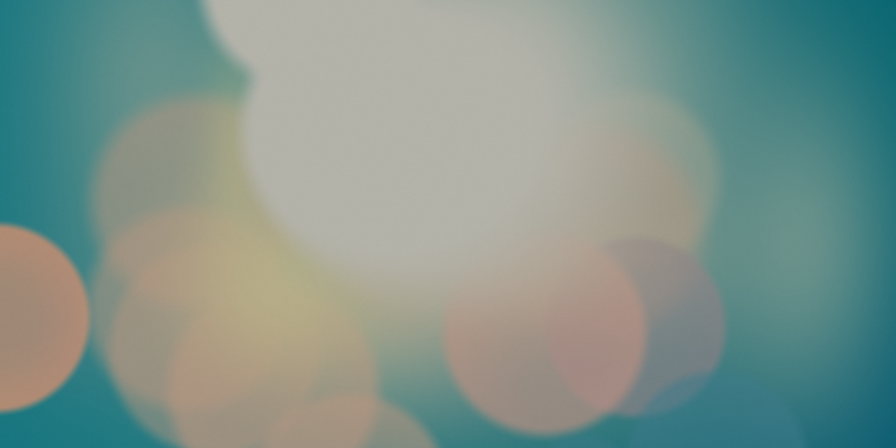
A Shadertoy shader for this background:

```glsl
const vec3 TEAL_LEFT   = vec3(0.08, 0.46, 0.50);
const vec3 TEAL_RIGHT  = vec3(0.01, 0.39, 0.44);
const vec3 DEEP_BLUE   = vec3(0.01, 0.34, 0.44);
const vec3 SAGE        = vec3(0.43, 0.58, 0.55);
const vec3 PALE        = vec3(0.705, 0.70, 0.665);
const vec3 PALE_GREEN  = vec3(0.62, 0.66, 0.61);
const vec3 SAND        = vec3(0.68, 0.64, 0.56);
const vec3 YELLOW      = vec3(0.72, 0.70, 0.53);
const vec3 ORANGE      = vec3(0.73, 0.55, 0.45);
const vec3 PEACH       = vec3(0.71, 0.58, 0.50);
const vec3 ROSE        = vec3(0.72, 0.56, 0.51);
const vec3 MAUVE       = vec3(0.54, 0.50, 0.52);
const vec3 BLUE        = vec3(0.24, 0.48, 0.54);
const float RIM_BOOST  = 0.12;
const float GRAIN      = 0.006;

float hash(vec2 p) {
    return fract(sin(dot(p, vec2(127.1, 311.7))) * 43758.5);
}

// Soft elliptical light
void glow(inout vec3 col, vec2 p, vec2 centre, vec2 size, vec3 tint, float strength) {
    vec2 q = (p - centre) / size;
    col = mix(col, tint, strength * exp(-dot(q, q)));
}

// Out-of-focus disc, slightly denser towards its rim
void disc(inout vec3 col, vec2 p, vec2 centre, float radius, float blur, vec3 tint, float strength) {
    float d = length(p - centre);
    float mask = 1.0 - smoothstep(radius - blur, radius + blur, d);
    float rim = RIM_BOOST * smoothstep(0.3, 1.0, d / radius);
    col = mix(col, tint, mask * strength * (1.0 - RIM_BOOST + rim));
}

// Large pale light: crisp on its left side, diffuse on its right
float paleMask(vec2 p) {
    float blur = mix(0.025, 0.20, smoothstep(0.5, 1.35, p.x));
    float body = (length((p - vec2(0.95, 0.71)) / vec2(0.41, 0.35)) - 1.0) * 0.37;
    float cap = length(p - vec2(0.69, 1.04)) - 0.24;
    float bodyMask = 1.0 - smoothstep(-blur, blur, body);
    float capMask = 1.0 - smoothstep(-0.03, 0.03, cap);
    return 1.0 - (1.0 - bodyMask) * (1.0 - capMask);
}

void mainImage(out vec4 fragColor, in vec2 fragCoord) {
    vec2 p = fragCoord / iResolution.xy * vec2(2.0, 1.0);

    // Teal base
    vec3 col = mix(TEAL_LEFT, TEAL_RIGHT, smoothstep(0.2, 1.9, p.x));
    glow(col, p, vec2(2.0, 0.0), vec2(0.40, 0.40), DEEP_BLUE, 0.8);

    // Broad background lights
    glow(col, p, vec2(0.34, 0.83), vec2(0.25, 0.42), SAGE, 0.85);
    glow(col, p, vec2(1.79, 0.46), vec2(0.22, 0.40), SAGE, 0.9);
    glow(col, p, vec2(1.46, 0.68), vec2(0.26, 0.55), SAGE, 0.75);
    glow(col, p, vec2(1.14, 0.88), vec2(0.36, 0.45), PALE_GREEN, 0.95);
    glow(col, p, vec2(0.88, 0.37), vec2(0.52, 0.34), SAND, 0.9);

    // Left cluster
    disc(col, p, vec2(-0.01, 0.29), 0.21, 0.012, ORANGE, 0.94);
    glow(col, p, vec2(0.13, 0.27), vec2(0.09, 0.15), MAUVE, 0.12);
    disc(col, p, vec2(0.44, 0.55), 0.235, 0.035, PEACH, 0.55);
    disc(col, p, vec2(0.42, 0.31), 0.225, 0.03, PEACH, 0.55);
    disc(col, p, vec2(0.48, 0.22), 0.235, 0.02, PEACH, 0.50);
    disc(col, p, vec2(0.61, 0.13), 0.235, 0.025, PEACH, 0.65);
    disc(col, p, vec2(0.78, -0.10), 0.22, 0.02, PEACH, 0.60);

    // Right cluster
    disc(col, p, vec2(1.41, 0.60), 0.195, 0.03, SAND, 0.42);
    disc(col, p, vec2(1.33, 0.48), 0.235, 0.04, PEACH, 0.45);
    disc(col, p, vec2(1.42, 0.27), 0.20, 0.015, MAUVE, 0.70);
    disc(col, p, vec2(1.216, 0.255), 0.226, 0.02, ROSE, 0.72);
    disc(col, p, vec2(1.60, -0.03), 0.20, 0.015, BLUE, 0.55);
    disc(col, p, vec2(1.30, -0.07), 0.10, 0.015, BLUE, 0.45);

    // Yellow fringe beneath the pale light
    glow(col, p, vec2(0.64, 0.37), vec2(0.22, 0.20), YELLOW, 0.85);
    glow(col, p, vec2(0.53, 0.66), vec2(0.08, 0.24), YELLOW, 0.55);
    glow(col, p, vec2(1.08, 0.42), vec2(0.38, 0.13), SAND, 0.75);

    col = mix(col, PALE, paleMask(p));

    // Fine grain to hide banding
    col += (hash(floor(p * 256.0)) - 0.5) * GRAIN;
    fragColor = vec4(col, 1.0);
}
```
